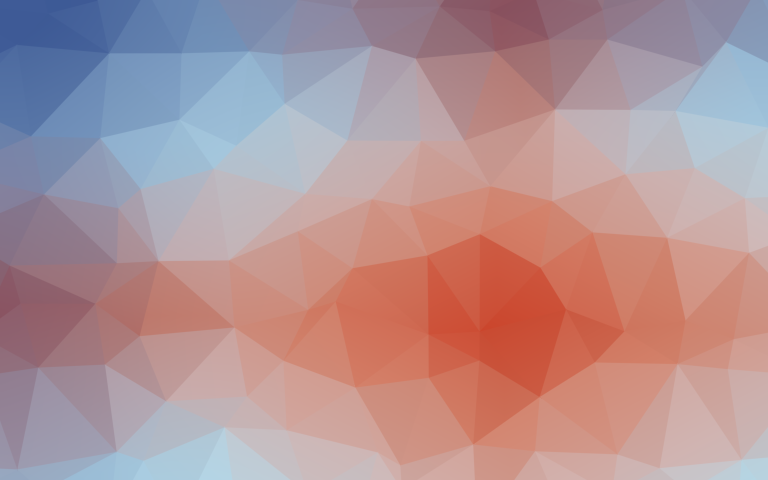
This background is drawn by a Shadertoy shader. Its source:

```glsl
const float CELL = 0.135;        // mesh spacing, in canvas heights
const float JITTER = 0.36;       // vertex wander, in cells
const float FACET_SLOPE = 0.25;  // share of shading that varies inside a facet
const float FACET_NOISE = 0.025; // brightness spread between facets
const float BLEND = 0.12;        // softness where warm zones meet

const vec3 PALE  = vec3(0.71, 0.85, 0.91);
const vec3 PINK  = vec3(0.81, 0.70, 0.69);
const vec3 CORAL = vec3(0.82, 0.50, 0.41);
const vec3 RED   = vec3(0.78, 0.21, 0.11);
const vec3 BLUE  = vec3(0.22, 0.33, 0.57);

// Warm zones: centre and reach, in canvas heights
const vec2 CORE_POS = vec2(1.04, 0.333), CORE_REACH = vec2(1.30, 0.67);
const vec2 TOP_POS  = vec2(1.06, 1.0),   TOP_REACH  = vec2(0.73, 0.63);
const vec2 LEFT_POS = vec2(0.0, 0.354),  LEFT_REACH = vec2(1.55, 0.47);

vec2 hash2(vec2 p) {
    vec3 q = fract(p.xyx * vec3(0.1031, 0.1030, 0.0973));
    q += dot(q, q.yzx + 33.33);
    return fract((q.xx + q.yz) * q.zy);
}

float smoothMax(float a, float b) {
    float h = max(BLEND - abs(a - b), 0.0) / BLEND;
    return max(a, b) + h * h * BLEND * 0.25;
}

float diamond(vec2 p, vec2 centre, vec2 reach) {
    vec2 d = abs(p - centre) / reach;
    return 1.0 - d.x - d.y;
}

float bell(float x) { return exp(-x * x); }

// Smooth colour field behind the mesh
vec3 fieldColour(vec2 p) {
    float warm = diamond(p, CORE_POS, CORE_REACH);
    warm = smoothMax(warm, diamond(p, TOP_POS, TOP_REACH) - 0.05);
    warm = smoothMax(warm, diamond(p, LEFT_POS, LEFT_REACH) - 0.10);
    float t = clamp(warm, 0.0, 1.0) * 3.0;
    vec3 colour = mix(PALE, PINK, min(t, 1.0));
    colour = mix(colour, CORAL, clamp(t - 1.0, 0.0, 1.0));
    colour = mix(colour, RED, clamp(t - 2.0, 0.0, 1.0));

    // Blue shade from the top edge, left edge and their corner
    float cool = 0.45 * bell((1.0 - p.y) / 0.21)
               + 0.43 * bell(p.x / 0.31) * mix(0.7, 1.0, smoothstep(0.0, 0.2, p.y))
               + 0.20 * bell(length(p - vec2(0.0, 1.0)) / 0.42);
    return mix(colour, BLUE, min(cool, 0.97));
}

vec2 meshVertex(vec2 id) {
    return id + 0.5 + JITTER * (2.0 * hash2(id + 47.0) - 1.0);
}

// Signed distance to the line a-b, positive on its left
float edgeDistance(vec2 p, vec2 a, vec2 b) {
    vec2 e = normalize(b - a);
    return e.x * (p.y - a.y) - e.y * (p.x - a.x);
}

// Facet colour, weighted by its coverage of the pixel
vec4 facet(vec2 p, vec2 a, vec2 b, vec2 c, float soft) {
    float inside = min(edgeDistance(p, a, b),
                   min(edgeDistance(p, b, c), edgeDistance(p, c, a)));
    float cover = smoothstep(-soft, soft, inside);
    if (cover <= 0.0) return vec4(0.0);
    vec2 centre = (a + b + c) / 3.0;
    vec3 colour = fieldColour(mix(centre, p, FACET_SLOPE) * CELL);
    float shade = hash2(floor(centre * 64.0)).x - 0.5;
    return vec4(colour + shade * FACET_NOISE, 1.0) * cover;
}

void mainImage(out vec4 fragColor, in vec2 fragCoord) {
    vec2 p = fragCoord / (iResolution.y * CELL);
    float soft = 0.75 / (iResolution.y * CELL);
    vec2 base = floor(p - 0.5);
    vec4 sum = vec4(fieldColour(p * CELL), 1.0) * 0.001;

    // Split each nearby quad along its shorter diagonal
    for (int j = -1; j <= 1; j++) {
        for (int i = -1; i <= 1; i++) {
            vec2 id = base + vec2(i, j);
            vec2 a = meshVertex(id);
            vec2 b = meshVertex(id + vec2(1.0, 0.0));
            vec2 c = meshVertex(id + vec2(1.0, 1.0));
            vec2 d = meshVertex(id + vec2(0.0, 1.0));
            if (distance(a, c) < distance(b, d)) {
                sum += facet(p, a, b, c, soft) + facet(p, a, c, d, soft);
            } else {
                sum += facet(p, a, b, d, soft) + facet(p, b, c, d, soft);
            }
        }
    }
    fragColor = vec4(sum.rgb / sum.a, 1.0);
}
```
